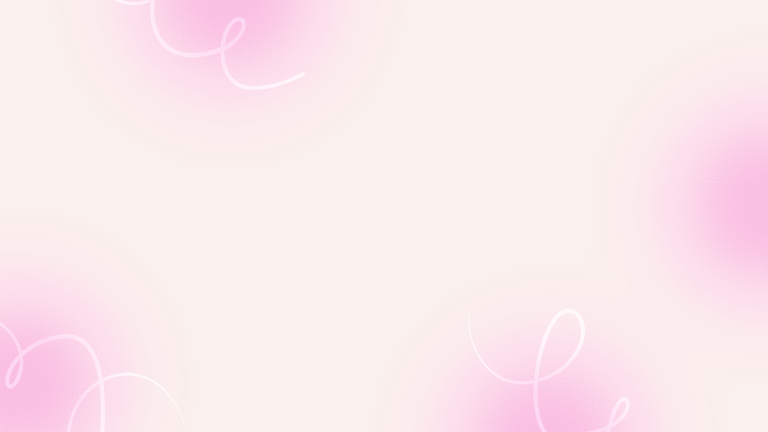
A WebGL 1 fragment shader for this background:

```glsl
precision highp float;
uniform vec2 u_resolution;

// Layout grid spanning the canvas, y pointing down
const vec2 GRID = vec2(768.0, 432.0);
const vec3 CREAM = vec3(0.982, 0.940, 0.930);
const vec3 BLUSH = vec3(0.990, 0.895, 0.930);
const vec3 PINK = vec3(0.982, 0.755, 0.890);
const vec3 INK_LIGHT = vec3(1.0, 0.985, 0.99);
const vec3 INK_PINK = vec3(0.995, 0.860, 0.955);
const float GLOW_SPREAD = 89.0;
const float GLOW_RIM = 174.0;
const float RIM_TINT = 0.004;
const float GRAIN_CELL = 1.5;
const float GRAIN_AMOUNT = 0.24;
const float INK_OPACITY = 0.85;
const int CURVE_STEPS = 14;

vec2 hash2(vec2 p) {
  vec3 q = fract(p.xyx * vec3(0.1031, 0.1030, 0.0973));
  q += dot(q, q.yzx + 33.33);
  return fract((q.xx + q.yz) * q.zy);
}

// Distance to the nearest scattered point
float cellular(vec2 p) {
  vec2 cell = floor(p);
  float nearest = 2.0;
  for (int j = -1; j <= 1; j++) {
    for (int i = -1; i <= 1; i++) {
      vec2 c = cell + vec2(float(i), float(j));
      nearest = min(nearest, length(c + hash2(c + 7.0) - p));
    }
  }
  return nearest;
}

// Soft glow in x, faint disc inside its rim in y
vec2 glow(vec2 p, vec2 center) {
  float d = length(p - center);
  float r = d / GLOW_SPREAD;
  return vec2(exp(-r * r), 1.0 - smoothstep(GLOW_RIM - 5.0, GLOW_RIM + 3.0, d));
}

float segmentDistance(vec2 p, vec2 a, vec2 b) {
  vec2 ab = b - a;
  return length(p - a - ab * clamp(dot(p - a, ab) / dot(ab, ab), 0.0, 1.0));
}

// Coverage of a cubic curve whose half width runs from w.x to w.y
float stroke(vec2 p, vec2 a, vec2 b, vec2 c, vec2 d, vec2 w) {
  float edge = 1000.0;
  vec2 last = a;
  for (int i = 1; i <= CURVE_STEPS; i++) {
    float t = float(i) / float(CURVE_STEPS);
    float s = 1.0 - t;
    vec2 next = s * s * s * a + 3.0 * s * t * (s * b + t * c) + t * t * t * d;
    edge = min(edge, segmentDistance(p, last, next) - mix(w.x, w.y, t));
    last = next;
  }
  float soft = 0.5 * GRID.y / u_resolution.y + 0.2;
  return 1.0 - smoothstep(-soft, soft, edge);
}

float topRibbon(vec2 p) {
  float m = stroke(p, vec2(112, -3), vec2(125, 6), vec2(142, 6), vec2(160, -4), vec2(1.3, 1.8));
  m = max(m, stroke(p, vec2(153, -5), vec2(146, 48), vec2(178, 67), vec2(225, 48), vec2(2.2)));
  m = max(m, stroke(p, vec2(225, 48), vec2(246, 36), vec2(248, 18), vec2(238, 19), vec2(2.0)));
  m = max(m, stroke(p, vec2(238, 19), vec2(218, 24), vec2(212, 88), vec2(252, 88), vec2(2.0)));
  return max(m, stroke(p, vec2(252, 88), vec2(272, 88), vec2(288, 82), vec2(303, 74), vec2(1.8)));
}

float leftRibbon(vec2 p) {
  float m = stroke(p, vec2(-2, 322), vec2(15, 333), vec2(24, 352), vec2(21, 368), vec2(1.6));
  m = max(m, stroke(p, vec2(21, 368), vec2(17, 390), vec2(4, 392), vec2(8, 376), vec2(2.0)));
  m = max(m, stroke(p, vec2(8, 376), vec2(14, 352), vec2(45, 336), vec2(68, 336), vec2(2.1)));
  m = max(m, stroke(p, vec2(68, 336), vec2(98, 338), vec2(106, 380), vec2(102, 436), vec2(2.1)));
  m = max(m, stroke(p, vec2(68, 436), vec2(72, 395), vec2(100, 374), vec2(128, 374), vec2(1.8, 1.4)));
  return max(m, stroke(p, vec2(128, 374), vec2(160, 376), vec2(176, 400), vec2(184, 424), vec2(1.4, 0.2)));
}

float bottomRibbon(vec2 p) {
  float m = stroke(p, vec2(469, 312), vec2(466, 345), vec2(487, 383), vec2(522, 383), vec2(0.2, 1.5));
  m = max(m, stroke(p, vec2(522, 383), vec2(560, 381), vec2(585, 352), vec2(583, 328), vec2(1.5, 2.0)));
  m = max(m, stroke(p, vec2(583, 328), vec2(580, 306), vec2(562, 306), vec2(553, 322), vec2(2.0)));
  m = max(m, stroke(p, vec2(553, 322), vec2(535, 350), vec2(528, 412), vec2(546, 434), vec2(2.1)));
  m = max(m, stroke(p, vec2(607, 436), vec2(612, 415), vec2(618, 398), vec2(625, 399), vec2(2.0)));
  return max(m, stroke(p, vec2(625, 399), vec2(634, 404), vec2(622, 428), vec2(590, 433), vec2(2.0)));
}

void main() {
  vec2 p = gl_FragCoord.xy / u_resolution * GRID;
  p.y = GRID.y - p.y;

  // Four corner and edge glows
  vec2 g = glow(p, vec2(229, -8)) + glow(p, vec2(768, 205))
         + glow(p, vec2(18, 385)) + glow(p, vec2(547, 444));
  float heat = min(g.x, 1.0);

  // Grain fades out together with the glow
  float grain = cellular(p / GRAIN_CELL) - 0.48;
  float tone = clamp(heat + GRAIN_AMOUNT * grain * smoothstep(0.05, 0.7, heat), 0.0, 1.0);
  vec3 color = mix(CREAM, BLUSH, smoothstep(0.0, 0.28, tone));
  color = mix(color, PINK, smoothstep(0.12, 1.0, tone));
  color.g -= RIM_TINT * min(g.y, 1.0);

  // Chalky looping ribbons
  float ink = max(topRibbon(p), max(leftRibbon(p), bottomRibbon(p)));
  vec3 inkColor = mix(INK_LIGHT, INK_PINK, smoothstep(0.1, 0.8, heat));
  color = mix(color, inkColor, ink * (INK_OPACITY - 0.3 * grain));

  gl_FragColor = vec4(clamp(color, 0.0, 1.0), 1.0);
}
```
